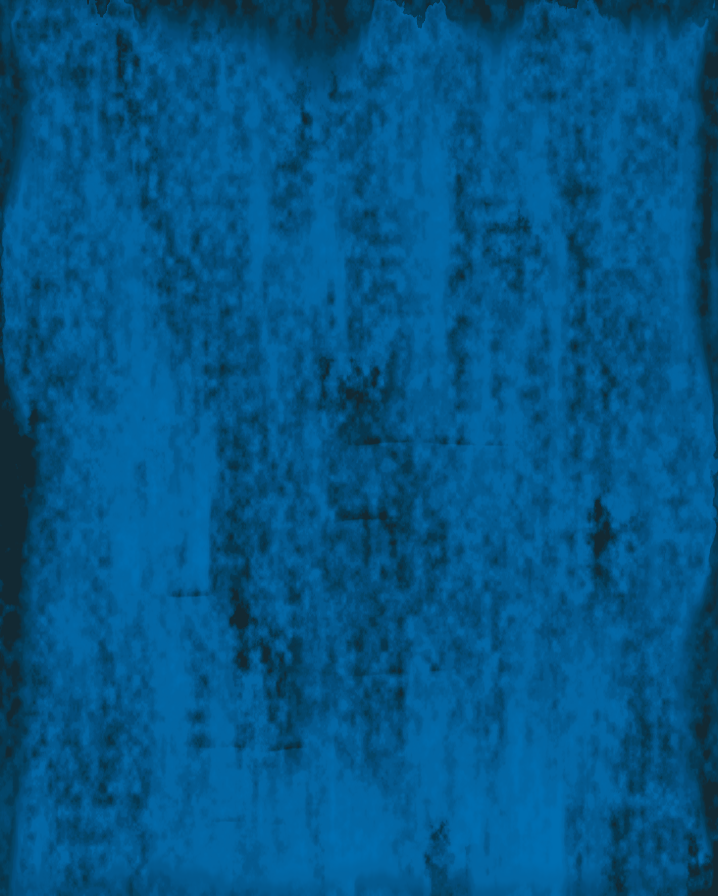
Give the GLSL for this texture, as a WebGL 1 fragment shader.

```glsl
precision highp float;
// Worn blue paint dragged in vertical strokes over a dark ground.
uniform vec2 u_resolution;

// Paint colours, from thick paint to bare ground
const vec3 PALE   = vec3(0.00, 0.43, 0.69);
const vec3 BRIGHT = vec3(0.01, 0.40, 0.64);
const vec3 MIDDLE = vec3(0.01, 0.35, 0.56);
const vec3 DEEP   = vec3(0.01, 0.30, 0.48);
const vec3 DARK   = vec3(0.01, 0.27, 0.41);
const vec3 SHADOW = vec3(0.02, 0.22, 0.32);
const vec3 GROUND = vec3(0.07, 0.16, 0.20);

// Feature frequencies per canvas height, and their strengths
const vec2 PATCH_FREQ  = vec2(7.0, 2.4);
const vec2 STREAK_FREQ = vec2(45.0, 5.0);
const vec2 GRAIN_FREQ  = vec2(105.0, 75.0);
const float PATCH_GAIN  = 0.50;
const float STREAK_GAIN = 0.35;
const float GRAIN_GAIN  = 0.50;
const float GAP_GAIN    = 1.75;
const float EDGE_GAIN   = 2.30;
const float SCRATCH_GAIN = 1.30;
const float BASE_WEAR   = -0.28;
const float FBM_SPREAD  = 0.123;
const int GAPS = 10;
const int SCRATCHES = 6;

float hash(vec2 p) {
  vec3 q = fract(p.xyx * 0.1031);
  q += dot(q, q.yzx + 33.33);
  return fract((q.x + q.y) * q.z);
}

float noise(vec2 p) {
  vec2 cell = floor(p), f = fract(p);
  f = f * f * (3.0 - 2.0 * f);
  float low  = mix(hash(cell), hash(cell + vec2(1.0, 0.0)), f.x);
  float high = mix(hash(cell + vec2(0.0, 1.0)), hash(cell + 1.0), f.x);
  return mix(low, high, f.y);
}

// Fractal noise rescaled to zero mean and about unit deviation
float fbm(vec2 p) {
  float sum = 0.0, amp = 0.5;
  for (int i = 0; i < 4; i++) {
    sum += amp * (noise(p) - 0.5);
    p = p * 2.03 + 17.3;
    amp *= 0.5;
  }
  return sum / FBM_SPREAD;
}

// Thin places between strokes: abrupt above, feathering out below
float gaps(vec2 p, float width, float rag) {
  float mask = 0.0;
  for (int i = 0; i < GAPS; i++) {
    float k = float(i);
    vec2 rnd = vec2(hash(vec2(k, 3.7)), hash(vec2(k, 9.2)));
    vec2 top = vec2(width * (k + rnd.x) / float(GAPS), fract(k * 0.618 + 0.25 * rnd.y + 0.3));
    vec2 size = mix(vec2(0.022, 0.10), vec2(0.055, 0.27), rnd.yx);
    vec2 q = p - top;
    q.x += 0.007 * rag + 0.12 * (rnd.x - 0.5) * q.y;
    float sides = 1.0 - smoothstep(0.35, 1.1, abs(q.x) / size.x);
    float drop = (-q.y + 0.012 * rag) / size.y;
    float fade = smoothstep(-0.06, 0.08, drop) * (1.0 - smoothstep(0.25, 1.0, drop));
    mask = max(mask, sides * fade * mix(0.55, 1.0, rnd.y));
  }
  return mask;
}

// Bare ground along the borders
float borders(vec2 p, float width, float rag) {
  float side = step(0.5 * width, p.x);
  float sideReach = 0.006 + 0.045 * smoothstep(0.4, 0.85, noise(vec2(side * 9.0 + 2.5, p.y * 4.5)));
  float topReach = 0.006 + 0.13 * smoothstep(0.45, 0.9, noise(vec2(p.x * 11.0, 41.5)));
  float fromSide = min(p.x, width - p.x) + 0.004 * rag;
  float fromTop = 1.0 - p.y + 0.012 * rag;
  float sides = 1.0 - smoothstep(0.35, 1.0, fromSide / sideReach);
  float top = 1.0 - smoothstep(0.1, 1.0, fromTop / topReach);
  float bottom = 0.5 * (1.0 - smoothstep(0.0, 0.035, p.y + 0.008 * rag));
  return max(sides, max(top, bottom));
}

// Faint ridges scraped nearly level across the lower half
float scratches(vec2 p, float width) {
  float mask = 0.0;
  for (int i = 0; i < SCRATCHES; i++) {
    float k = float(i);
    vec2 start = vec2(width * (0.1 + 0.6 * hash(vec2(k, 21.0))), 0.08 + 0.085 * k);
    float reach = mix(0.06, 0.13, hash(vec2(k, 5.0)));
    vec2 q = p - start;
    q.y -= 0.25 * (hash(vec2(k, 13.0)) - 0.4) * q.x + 0.006 * (noise(vec2(p.x * 30.0, k)) - 0.5);
    float line = smoothstep(-0.003, 0.0, q.y) * (1.0 - smoothstep(0.0, 0.012, q.y));
    float span = 1.0 - smoothstep(0.5, 1.0, abs(q.x) / reach);
    mask = max(mask, line * span * smoothstep(0.2, 0.7, noise(vec2(p.x * 45.0, k + 7.0))));
  }
  return mask;
}

void main() {
  vec2 p = gl_FragCoord.xy / u_resolution.y;
  float width = u_resolution.x / u_resolution.y;

  // Paint wear: broad patches, brush streaks, gaps and dry grain
  float streak = fbm(p * STREAK_FREQ + 31.0);
  float grain = fbm(p * GRAIN_FREQ + 57.0);
  float patches = fbm(p * PATCH_FREQ + vec2(0.12 * streak, 5.0));
  float rag = streak + 0.5 * grain;
  float wear = BASE_WEAR + PATCH_GAIN * patches + STREAK_GAIN * streak;
  wear += GAP_GAIN * gaps(p, width, rag) * clamp(0.8 + 0.2 * rag, 0.3, 1.2);
  wear += SCRATCH_GAIN * scratches(p, width);
  wear += GRAIN_GAIN * grain * mix(0.45, 1.15, smoothstep(-1.0, 0.6, wear));
  wear += EDGE_GAIN * borders(p, width, rag);

  // Wear thins the paint down to the ground
  vec3 color = mix(PALE, BRIGHT, smoothstep(-1.9, -0.9, wear));
  color = mix(color, MIDDLE, smoothstep(-0.9, -0.1, wear));
  color = mix(color, DEEP, smoothstep(-0.1, 0.6, wear));
  color = mix(color, DARK, smoothstep(0.6, 1.15, wear));
  color = mix(color, SHADOW, smoothstep(1.15, 1.75, wear));
  color = mix(color, GROUND, smoothstep(1.75, 2.6, wear));
  gl_FragColor = vec4(color, 1.0);
}
```
